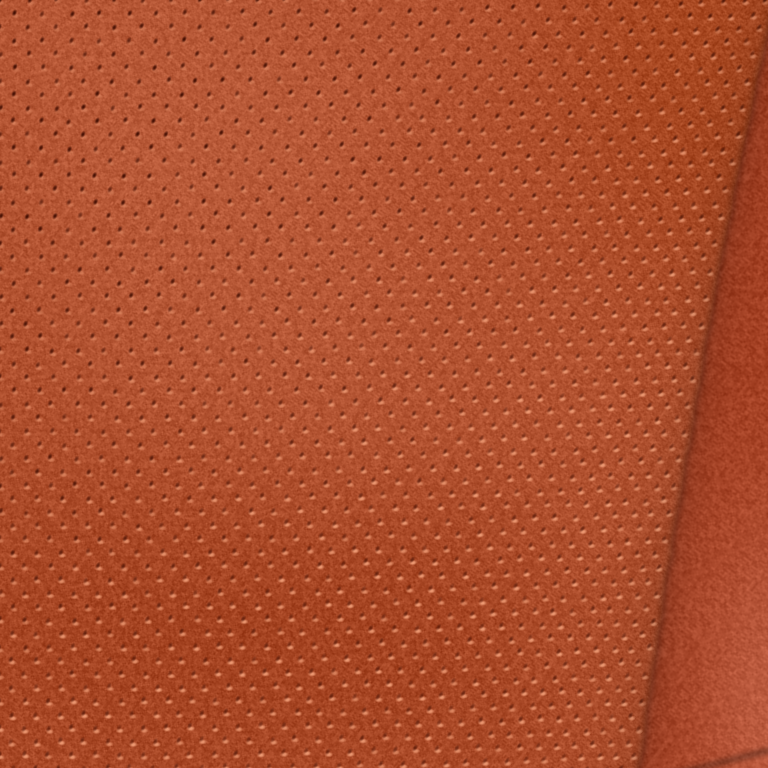
Reproduce this texture procedurally as a three.js fragment shader.

```glsl
// Perforated tan leather beside a plain, grainier panel across a curved seam.
// A staggered lattice of punched holes is squeezed toward the seam; each hole
// has a dark pit and a lit lower lip, over soft light and noise grain.
varying vec2 vUv;

float hash(vec2 p) {
  return fract(sin(dot(p, vec2(127.1, 311.7))) * 43758.5453);
}

float noise(vec2 p) {
  vec2 i = floor(p), f = fract(p);
  f = f * f * (3.0 - 2.0 * f);
  return mix(mix(hash(i), hash(i + vec2(1.0, 0.0)), f.x),
             mix(hash(i + vec2(0.0, 1.0)), hash(i + vec2(1.0, 1.0)), f.x), f.y);
}

// Soft round patch of light
float glow(vec2 p, vec2 centre, vec2 size) {
  vec2 d = (p - centre) / size;
  return exp(-dot(d, d));
}

// Fine leather grain on turned axes, centred on zero
float grain(vec2 p, float scale) {
  vec2 q = vec2(0.8 * p.x - 0.6 * p.y, 0.6 * p.x + 0.8 * p.y) * scale;
  return noise(q) * 0.5 + noise(q * 1.7 + 17.0) * 0.5 - 0.5;
}

// Pit in x, lit lip in y
vec2 perforation(vec2 p, float seamX) {
  float u = p.x / seamX;
  vec2 lattice = vec2(27.0 * u + 3.0 * u * u * u * u, 28.5 * p.y - 0.5 * u * u);

  // Diagonal cells hold one hole each, which staggers the rows
  vec2 diagonal = vec2(lattice.x + lattice.y, lattice.x - lattice.y);
  vec2 cell = floor(diagonal);
  vec2 local = diagonal - cell - 0.5;
  vec2 pitch = vec2(seamX / (27.0 + 12.0 * u * u * u), 1.0 / 28.5);
  vec2 d = 0.5 * vec2(local.x + local.y, local.x - local.y) * pitch;
  d += (vec2(hash(cell), hash(cell + 41.0)) - 0.5) * 0.0034;

  float column = 0.5 * (cell.x + cell.y + 1.0);
  float present = step(column, 29.6);
  float wear = hash(cell + 83.0);
  float slant = smoothstep(0.15, 0.85, 0.55 * p.x + 0.75 * (1.0 - p.y));

  // Pits lean to the lower left, lips sit below and to the right
  vec2 pitOffset = vec2(d.x - 0.25 * d.y, d.y) * vec2(1.2, 0.9);
  float pit = 1.0 - smoothstep(0.0004, 0.0048, length(pitOffset));
  pit *= mix(1.0, 0.6, slant) * (0.6 + 0.4 * wear);
  vec2 lipOffset = (d - vec2(0.0016, -0.0040)) * vec2(0.62, 0.95);
  float lip = 1.0 - smoothstep(0.0006, 0.0040, length(lipOffset));
  lip *= mix(0.45, 1.0, slant) * (0.65 + 0.35 * hash(cell + 7.0));
  return vec2(pit, lip) * present;
}

void main() {
  vec2 p = vUv;
  float seamX = 0.833 + 0.135 * p.y + 0.04 * p.y * p.y;
  seamX += (noise(vec2(p.y * 40.0, 3.0)) - 0.5) * 0.003;
  float s = p.x - seamX;

  // Broad light over the perforated side
  float light = 0.46 + 0.25 * glow(p, vec2(0.25, 0.88), vec2(0.42, 0.38))
              + 0.10 * glow(p, vec2(0.50, 0.52), vec2(0.45, 0.18))
              + 0.06 * glow(p, vec2(0.78, 0.20), vec2(0.13, 0.30))
              - 0.15 * glow(p, vec2(0.32, 0.18), vec2(0.40, 0.16))
              - 0.08 * glow(p, vec2(0.95, 0.90), vec2(0.20, 0.30));
  light += (noise(p * 5.0) - 0.5) * 0.05;
  vec3 leather = mix(vec3(0.58, 0.19, 0.055), vec3(0.78, 0.415, 0.285), light);
  leather.b -= 0.02 * glow(p, vec2(0.92, 0.95), vec2(0.20, 0.30));
  leather += grain(p, 290.0) * vec3(0.17, 0.16, 0.15);

  // Punched holes
  vec2 hole = perforation(p, seamX);
  leather = mix(leather, vec3(0.93, 0.60, 0.45), hole.y);
  leather = mix(leather, vec3(0.27, 0.06, 0.01), hole.x);
  leather *= 1.0 - 0.10 * exp(min(s, 0.0) / 0.03);

  // Plain panel with coarser grain, brighter toward the lower corner
  vec3 panel = mix(vec3(0.645, 0.25, 0.135), vec3(0.74, 0.36, 0.25),
                   glow(p, vec2(1.02, 0.08), vec2(0.12, 0.25)));
  panel += grain(p, 230.0) * vec3(0.17, 0.15, 0.14);
  panel *= 1.0 - 0.14 * exp(-max(s, 0.0) / 0.025);

  // Soft crease across the corner of the panel
  float crease = p.y - 0.25 * (p.x - 0.91);
  panel *= 1.0 - 0.25 * exp(-pow(crease / 0.006, 2.0));

  vec3 color = mix(leather, panel, smoothstep(-0.003, 0.003, s));
  color *= 1.0 - 0.13 * exp(-pow(s / 0.006, 2.0));
  gl_FragColor = vec4(clamp(color, 0.0, 1.0), 1.0);
}
```
